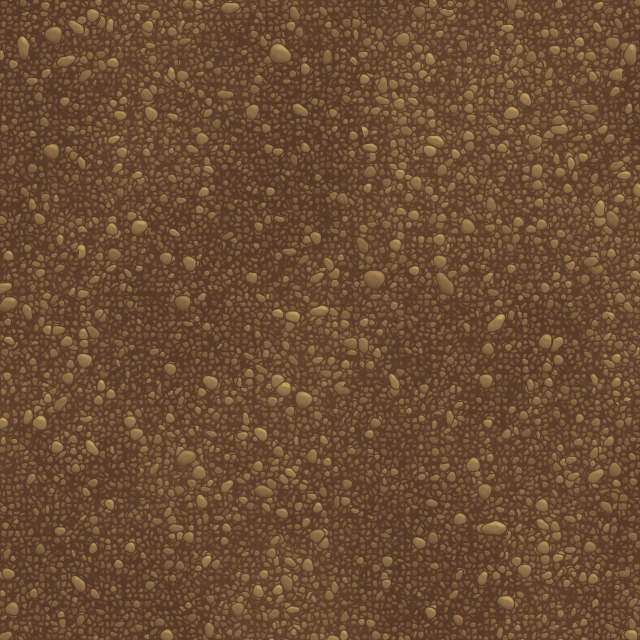
Give the GLSL for this texture, as a three.js fragment shader.

```glsl
// Packed brown gravel: fine grit overlaid with ever larger rounded, lit pebbles.
varying vec2 vUv;

const vec3 EARTH = vec3(0.375, 0.265, 0.178);
const vec3 STONE = vec3(0.56, 0.44, 0.285);
const vec3 GLINT = vec3(0.75, 0.62, 0.37);
const vec2 LIGHT = vec2(0.34, 0.94);   // direction towards the light
const float EDGE = 0.0022;             // width of the rounded pebble edge
const float RIM = 0.0016;              // dark outline around a pebble
const float GAP = 0.0006;              // half the gap between touching pebbles
const float GAP_TONE = -0.12;          // 0 is earth, 1 is stone, 2 is glint
const float PATCH_SCALE = 5.0;         // frequency of coarse and fine patches

vec3 hash3(vec2 p) {
  vec3 q = fract(p.xyx * vec3(0.1031, 0.1030, 0.0973));
  q += dot(q, q.yxz + 33.33);
  return fract((q.xxy + q.yzz) * q.zyx);
}

float valueNoise(vec2 p) {
  vec2 cell = floor(p);
  vec2 f = fract(p);
  f = f * f * (3.0 - 2.0 * f);
  float low = mix(hash3(cell).x, hash3(cell + vec2(1.0, 0.0)).x, f.x);
  float high = mix(hash3(cell + vec2(0.0, 1.0)).x, hash3(cell + 1.0).x, f.x);
  return mix(low, high, f.y);
}

float fbm(vec2 p) {
  return 0.55 * valueNoise(p) + 0.3 * valueNoise(p * 2.1 + 7.3)
       + 0.15 * valueNoise(p * 4.3 + 19.1);
}

// Lays one generation of pebbles over the tone below it.
float addPebbles(float below, vec2 uv, float cells, float density,
                 vec2 radii, float bodyTone, float relief, float seed) {
  vec2 home = floor(uv * cells);
  float nearest = 1.0;
  float second = 1.0;
  float rounding = 0.0;
  float variation = 0.0;
  vec2 slope = vec2(0.0);

  for (int j = -1; j <= 1; j++) {
    for (int i = -1; i <= 1; i++) {
      vec2 cell = home + vec2(float(i), float(j));
      vec3 place = hash3(cell + seed);
      vec3 form = hash3(cell + seed + 57.7);
      if (place.z > density) continue;

      // Rotated ellipse with a slightly lumpy outline
      vec2 center = (cell + 0.5 + 0.8 * (place.xy - 0.5)) / cells;
      float turn = form.x * 6.2832;
      mat2 rotation = mat2(cos(turn), sin(turn), -sin(turn), cos(turn));
      float radius = mix(radii.x, radii.y, form.y * form.y);
      float stretch = mix(1.0, 1.42, form.z * form.z);
      vec2 axes = radius * vec2(stretch, 1.0 / stretch);
      vec2 q = (uv - center) * rotation;
      vec2 steep = q / (axes * axes);
      float k = length(q / axes);
      float dist = k * (k - 1.0) / (length(steep) + 0.001);
      float around = atan(q.y, q.x + 0.000001);
      dist += 0.08 * radius * k * sin(3.0 * around + 40.0 * form.y);

      if (dist < nearest) {
        second = nearest;
        nearest = dist;
        rounding = k;
        variation = fract(form.x * 7.0 + place.z * 13.0);
        slope = rotation * steep / (length(steep) + 0.001);
      } else {
        second = min(second, dist);
      }
    }
  }

  // Neighbours press flat against each other
  float dist = max(nearest, 0.5 * (nearest - second) + GAP);
  float facing = dot(slope, LIGHT);
  float bulge = smoothstep(0.15, 0.95, rounding);
  float tone = bodyTone + 0.45 * (variation - 0.5) + relief * facing * bulge;
  float glint = smoothstep(0.45, 1.0, facing) * smoothstep(0.25, 0.6, rounding)
              * (1.0 - smoothstep(0.7, 1.0, rounding));
  tone += 1.3 * relief * glint * variation;
  tone = mix(GAP_TONE, tone, smoothstep(0.0003, -EDGE, dist));
  return mix(tone, below, smoothstep(0.0, RIM, nearest));
}

void main() {
  float patches = smoothstep(0.25, 0.75, fbm(vUv * PATCH_SCALE + 3.7));
  float coarse = mix(0.5, 1.4, patches);

  // Fine grit first, then rarer and larger stones
  float tone = GAP_TONE;
  tone = addPebbles(tone, vUv, 98.0, 1.0, vec2(0.0042, 0.0068), 0.55, 0.22, 11.0);
  tone = addPebbles(tone, vUv, 66.0, 0.38 * coarse, vec2(0.0047, 0.0082), 0.85, 0.32, 131.0);
  tone = addPebbles(tone, vUv, 36.0, 0.24 * coarse, vec2(0.0075, 0.0118), 0.95, 0.45, 271.0);
  tone = addPebbles(tone, vUv, 15.0, 0.11 * coarse, vec2(0.0115, 0.0165), 0.9, 0.6, 419.0);

  // Broad shade and a faint dusty surface
  tone += 0.16 * (patches - 0.5) + 0.14 * (valueNoise(vUv * 260.0) - 0.5);

  vec3 color = mix(EARTH, STONE, min(tone, 1.0));
  color = mix(color, GLINT, clamp(tone - 1.0, 0.0, 1.0));
  gl_FragColor = vec4(color, 1.0);
}
```
